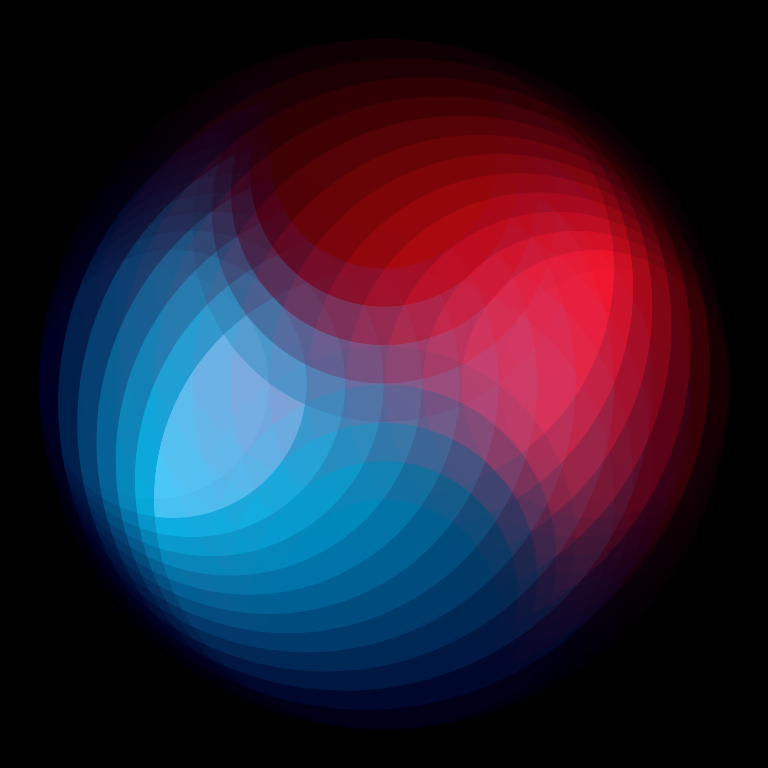
This background is drawn by a WebGL 2 fragment shader. Its source:

```glsl
#version 300 es
precision highp float;
// A dark disc lit by a red and a blue glow, cut into crossing curved bands.
// Four families of nested circles touch the rim at top, right, bottom and left;
// each glow is a product of stepped ramps over the radii of those circles.

uniform vec2 u_resolution;
out vec4 outColor;

#define DISC_RADIUS 0.45
#define RING_COUNT 18.0
#define CORE_REACH 0.347
#define FLANK_REACH 0.65
#define CROSS_FADE vec2(0.29, 0.58)
#define RED_GLOW vec3(0.93, 0.08, 0.09)
#define BLUE_GLOW vec3(0.0, 0.85, 0.95)

// Radius of the circle through p that touches the unit rim at the given point.
float tangentRadius(vec2 p, vec2 rimPoint) {
    vec2 d = p - rimPoint;
    return dot(d, d) / (2.0 * max(1.0 - dot(p, rimPoint), 0.001));
}

// Radius rounded to flat rings with smoothed edges.
float ringRadius(vec2 p, vec2 rimPoint) {
    float x = tangentRadius(p, rimPoint) * RING_COUNT;
    float width = clamp(fwidth(x), 0.001, 1.0);
    float stepped = floor(x) + smoothstep(1.0 - width, 1.0, fract(x));
    return clamp((stepped + 0.5) / RING_COUNT, 0.0, 1.0);
}

// Strength of one glow: side rings hold the core, the others shade its flanks.
float glow(float side, float flank, float opposite) {
    float core = pow(min((1.0 - side) / (1.0 - CORE_REACH), 1.0), 1.2);
    float edge = pow(min((1.0 - flank) / (1.0 - FLANK_REACH), 1.0), 1.15);
    return core * edge * smoothstep(CROSS_FADE.x, CROSS_FADE.y, opposite);
}

void main() {
    float canvas = min(u_resolution.x, u_resolution.y);
    vec2 p = (gl_FragCoord.xy - 0.5 * u_resolution) / (canvas * DISC_RADIUS);

    // Four ring families
    float top = ringRadius(p, vec2(0.0, 1.0));
    float right = ringRadius(p, vec2(1.0, 0.0));
    float bottom = ringRadius(p, vec2(0.0, -1.0));
    float left = ringRadius(p, vec2(-1.0, 0.0));

    float red = glow(right, top, bottom);
    float blue = glow(left, bottom, top);

    // Colour ramps, each glow dimming the other where they overlap
    vec3 redLight = RED_GLOW * vec3(red, red * red, red * red);
    vec3 blueLight = BLUE_GLOW * vec3(0.0, max(blue - 0.05, 0.0), pow(blue, 0.8));
    blueLight.r = 0.25 * smoothstep(0.85, 1.0, blue);
    vec3 color = redLight * (1.0 - 0.4 * blue)
               + blueLight * (1.0 - red * vec3(0.0, 0.45, 0.3));

    // Faint body tint and disc outline
    color += vec3(0.035, 0.0, 0.01) * smoothstep(-0.3, 0.6, p.x + p.y);
    color += vec3(0.0, 0.0, 0.04) * smoothstep(-0.3, 0.6, -p.x - p.y);
    float dist = length(p);
    float pixel = fwidth(dist);
    color *= 1.0 - smoothstep(1.0 - pixel, 1.0 + pixel, dist);

    outColor = vec4(clamp(color, 0.0, 1.0), 1.0);
}
```
